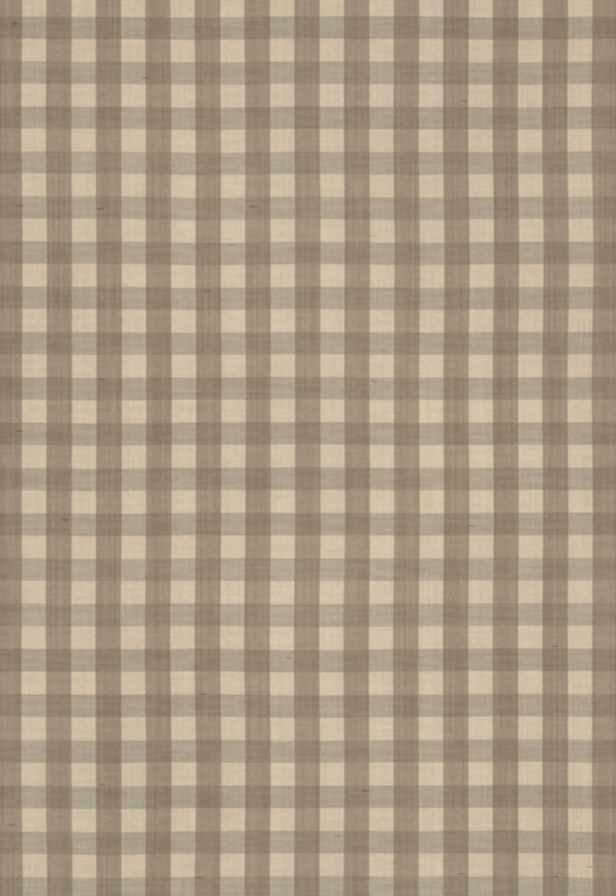
This pattern is drawn by a WebGL 1 fragment shader. Its source:

```glsl
precision highp float;
// Woven gingham: dyed warp columns cross dyed weft rows on a cream ground,
// giving four flat tones. Stretched value noise adds thread streaks, uneven
// yarn, a few slubs and soft shading over the cloth.

uniform vec2 u_resolution;

float hash(vec2 p) {
  vec3 q = fract(vec3(p.xyx) * 0.1031);
  q += dot(q, q.yzx + 33.33);
  return fract((q.x + q.y) * q.z);
}

float noise(vec2 p) {
  vec2 cell = floor(p);
  vec2 f = fract(p);
  f = f * f * (3.0 - 2.0 * f);
  float low = mix(hash(cell), hash(cell + vec2(1.0, 0.0)), f.x);
  float high = mix(hash(cell + vec2(0.0, 1.0)), hash(cell + 1.0), f.x);
  return mix(low, high, f.y);
}

// 0 on the undyed part of each repeat, 1 on the dyed part.
float dyedBand(float phase, float undyed, float softness) {
  float d = abs(fract(phase - 0.5 * undyed + 0.5) - 0.5) - 0.5 * undyed;
  return smoothstep(-softness, softness, d);
}

// Short dark knots of yarn, scattered sparsely over a grid.
float slubs(vec2 uv) {
  vec2 grid = uv * vec2(14.0, 20.0);
  vec2 cell = floor(grid);
  vec2 center = 0.25 + 0.5 * vec2(hash(cell + 7.0), hash(cell + 19.0));
  vec2 d = (fract(grid) - center) / vec2(0.13, 0.04);
  return step(0.91, hash(cell + 41.0)) * (1.0 - smoothstep(0.3, 1.0, length(d)));
}

void main() {
  vec2 uv = gl_FragCoord.xy / u_resolution;
  float down = 1.0 - uv.y;

  // Repeat phases; the rows open out slightly toward the lower edge.
  vec2 phase = vec2(uv.x * 12.41 - 0.447,
                    down * 19.8 - 0.877 + 0.04 * sin(3.14159 * down));
  phase.x += 0.035 * (noise(vec2(uv.x * 3.0, uv.y * 7.0)) - 0.5);
  phase.y += 0.05 * (noise(vec2(uv.x * 6.0, uv.y * 4.0) + 30.0) - 0.5);
  vec2 softness = 0.012 + 0.7 * vec2(12.41, 19.8) / u_resolution;
  float warp = dyedBand(phase.x, 0.49, softness.x);
  float weft = dyedBand(phase.y, 0.505, softness.y);

  // Four tones of the weave.
  vec3 lightRow = mix(vec3(0.81, 0.75, 0.645), vec3(0.625, 0.565, 0.482), warp);
  vec3 dyedRow = mix(vec3(0.682, 0.638, 0.56), vec3(0.572, 0.517, 0.438), warp);
  vec3 color = mix(lightRow, dyedRow, weft);

  // Thread streaks: long and broken fibres in both directions.
  float warpThread = noise(vec2(uv.x * 230.0, uv.y * 9.0)) - 0.5;
  float weftThread = noise(vec2(uv.x * 22.0, uv.y * 330.0) + 60.0) - 0.5;
  float fibre = noise(uv * vec2(250.0, 360.0) + 90.0) - 0.5;
  color += warpThread * mix(0.022, 0.04, warp);
  color += weftThread * mix(0.022, 0.036, weft);
  color += fibre * 0.028;

  // Each dyed band takes the colour a little differently.
  color += 0.016 * warp * (hash(vec2(floor(phase.x), 3.0)) - 0.5);
  color += 0.02 * weft * (hash(vec2(floor(phase.y), 11.0)) - 0.5);
  color -= 0.07 * slubs(uv);

  // Broad cloudiness and a gentle fall-off at the borders.
  vec2 fromCenter = uv - 0.5;
  float shade = 1.015 - 0.09 * dot(fromCenter, fromCenter);
  shade += 0.025 * (noise(uv * vec2(4.0, 6.0) + 5.0) - 0.5);
  shade -= 0.03 * (1.0 - smoothstep(0.0, 0.008, min(uv.x, 1.0 - uv.x)));
  gl_FragColor = vec4(color * shade, 1.0);
}
```
